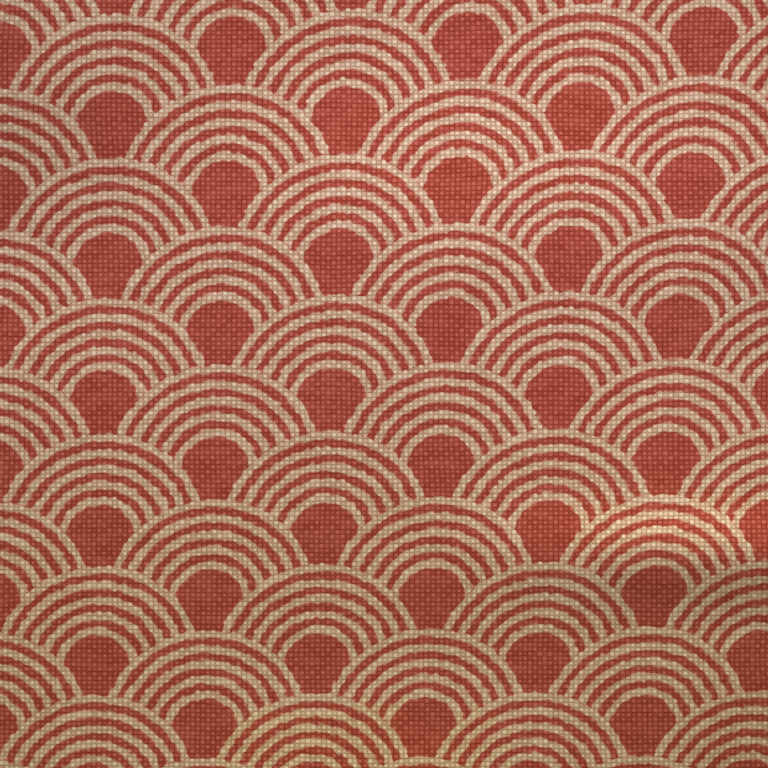
Give the GLSL for this pattern, as a Shadertoy shader.

```glsl
// Layout, in canvas units with y pointing down
const float FIRST_CREST = 0.0104;
const vec2  ROW_RATE    = vec2(10.45, 0.855);   // rows per unit, growth downwards
const vec2  COLUMN_X    = vec2(0.612, -0.064);  // axis of a column, lean
const vec2  PERIOD      = vec2(0.308, -0.024);  // scale period, shrink downwards
const vec2  ROW_TILT    = vec2(0.020, -0.015);

// Scale shape, in units of one period
const float ROW_PITCH    = 0.300;
const float OUTER_RADIUS = 0.475;
const float CORE_RADIUS  = 0.154;
const float LINE_WIDTH   = 0.037;
const float LINE_COUNT   = 5.0;
const float EDGE_WOBBLE  = 0.007;

// Cloth and light
const vec2  THREADS    = vec2(148.0, 168.0);
const float SLUB       = 0.28;
const vec3  RED_DARK   = vec3(0.54, 0.21, 0.16);
const vec3  RED_LIGHT  = vec3(0.72, 0.38, 0.33);
const vec3  CREAM_DARK = vec3(0.66, 0.52, 0.42);
const vec3  CREAM_LIGHT = vec3(0.87, 0.78, 0.69);
const vec3  WARM_SHADE = vec3(0.97, 0.98, 0.88);

const float PI = 3.14159;

float hash(vec2 p) {
    vec3 q = fract(vec3(p.xyx) * 0.1031);
    q += dot(q, q.yzx + 33.33);
    return fract((q.x + q.y) * q.z);
}

float noise(vec2 p) {
    vec2 i = floor(p), f = fract(p);
    f = f * f * (3.0 - 2.0 * f);
    return mix(mix(hash(i), hash(i + vec2(1, 0)), f.x),
               mix(hash(i + vec2(0, 1)), hash(i + vec2(1, 1)), f.x), f.y);
}

// Canvas position to (column, row), with a slight perspective
vec2 toScaleGrid(vec2 p) {
    float y = p.y - FIRST_CREST + (p.x - 0.5) * (ROW_TILT.x + ROW_TILT.y * p.y);
    float column = (p.x - COLUMN_X.x - COLUMN_X.y * p.y) / (PERIOD.x + PERIOD.y * p.y);
    return vec2(column, y * (ROW_RATE.x + ROW_RATE.y * y));
}

// Cream coverage of the concentric lines at a depth inside the rim
float ringLines(float depth, float soft) {
    float pitch = (OUTER_RADIUS - CORE_RADIUS - LINE_WIDTH) / (LINE_COUNT - 1.0);
    float q = depth - 0.5 * LINE_WIDTH;
    float nearest = clamp(round(q / pitch), 0.0, LINE_COUNT - 1.0);
    float d = abs(q - nearest * pitch) - 0.5 * LINE_WIDTH;
    return 1.0 - smoothstep(-soft, soft, d);
}

// Overlapping scales, painted from the back row to the front row
float scales(vec2 grid, float wobble, float soft) {
    float cream = 0.0;
    for (int i = 3; i >= -1; i--) {
        float row = floor(grid.y) - float(i);
        float x = grid.x + 0.5 * mod(row + 1.0, 2.0);
        vec2 fromCenter = vec2(x - round(x), (grid.y - row) * ROW_PITCH - OUTER_RADIUS);
        float depth = OUTER_RADIUS - length(fromCenter) + wobble;
        cream = mix(cream, ringLines(depth, soft), smoothstep(-soft, soft, depth));
    }
    return cream;
}

// Plain weave: rounded thread crossings, alternately high and low
float weave(vec2 p) {
    vec2 q = p * THREADS + 0.6 * vec2(noise(p * 14.0), noise(p * 14.0 + 40.0));
    vec2 cell = floor(q), f = fract(q) - 0.5;
    float high = mod(cell.x + cell.y, 2.0);
    float bump = cos(PI * f.x) * cos(PI * f.y) * mix(0.65, 1.1, high);
    float slub = noise(q * vec2(0.25, 1.0)) + hash(cell) - 1.0;
    return 0.08 + bump + SLUB * slub;
}

// Uneven light with a soft crease on the right
float lighting(vec2 p) {
    float side = smoothstep(0.5, 0.92, p.x);
    float ridge = (p.y - 0.685) / 0.04;
    float valley = (p.y - 0.765) / 0.045;
    float light = 0.97 + 0.10 * (noise(p * vec2(2.0, 5.0) + 7.0) - 0.5);
    light += side * (0.17 * exp(-ridge * ridge) - 0.12 * exp(-valley * valley));
    light += 0.10 * exp(-4.0 * dot(p - vec2(0.8, 0.03), p - vec2(0.8, 0.03)));
    vec2 c = p - 0.5;
    return light + 0.04 - 0.20 * dot(c, c);
}

void mainImage(out vec4 fragColor, in vec2 fragCoord) {
    vec2 p = fragCoord / iResolution.y;
    p.y = 1.0 - p.y;

    // Print follows the threads, so its edges are slightly ragged
    float wobble = EDGE_WOBBLE * (noise(p * THREADS) - 0.5) * 2.0;
    float soft = max(0.007, 1.0 / (iResolution.y * PERIOD.x));
    float cream = scales(toScaleGrid(p), wobble, soft);

    // Thread relief shades both dyes
    float relief = clamp(weave(p), 0.0, 1.0);
    vec3 red = mix(RED_DARK, RED_LIGHT, relief);
    vec3 pale = mix(CREAM_DARK, CREAM_LIGHT, relief);
    vec3 color = mix(red, pale, cream * 0.96);

    color *= lighting(p) * mix(vec3(1.0), WARM_SHADE, smoothstep(0.3, 1.0, p.y));
    fragColor = vec4(clamp(color, 0.0, 1.0), 1.0);
}
```
